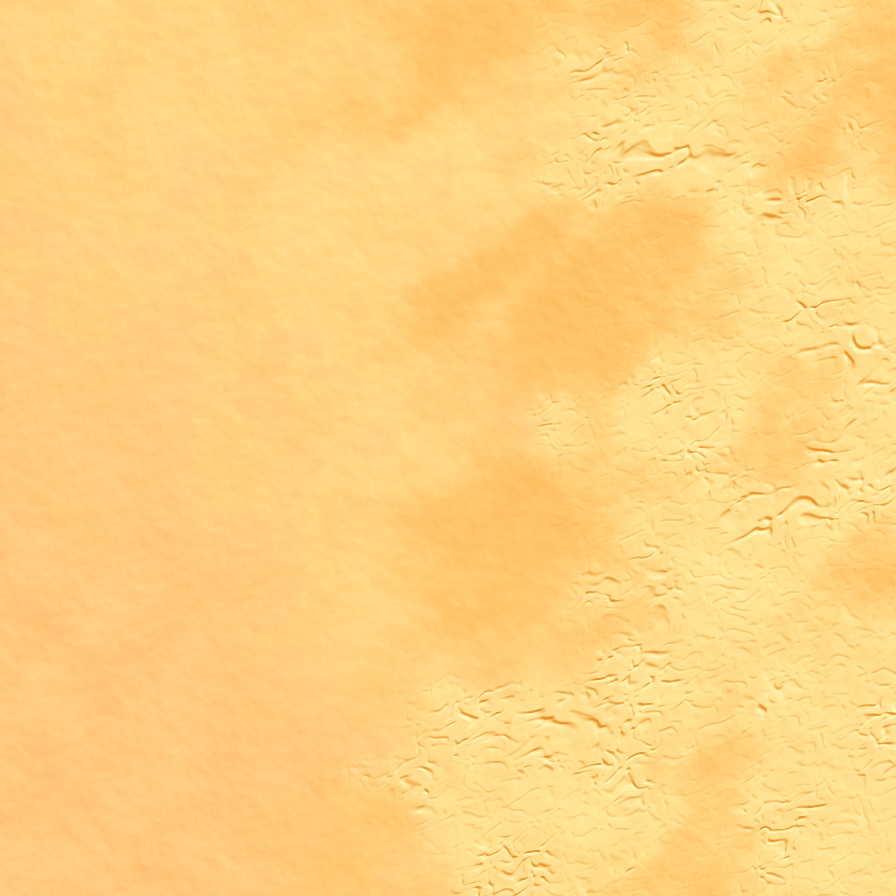
Reproduce this texture procedurally as a WebGL 2 fragment shader.

```glsl
#version 300 es
precision highp float;

// Desert seen from high above: smooth sand plains on the left, a dune field on the right.
// Broad tones come from fractal gradient noise; the dunes are a noise height field,
// steepened on the lee side and lit by its slope along the light.

uniform vec2 u_resolution;
out vec4 fragColor;

const vec3 SAND      = vec3(1.00, 0.832, 0.510);
const vec3 CREAM     = vec3(1.00, 0.882, 0.570);
const vec3 PEACH     = vec3(1.00, 0.782, 0.495);
const vec3 HOLLOW    = vec3(1.00, 0.765, 0.405);
const vec3 HIGHLIGHT = vec3(1.00, 0.970, 0.720);
const vec3 SHADE     = vec3(0.92, 0.580, 0.170);

const vec2  LIGHT        = vec2(0.447, 0.894);  // unit vector, from lit to shaded side
const vec2  CREST        = vec2(0.927, 0.375);  // unit vector along the crests
const float SMALL_DUNES  = 118.0;               // dunes across the canvas
const float LARGE_DUNES  = 66.0;
const float DUNE_STRETCH = 0.70;                // below 1 lengthens the crests
const float LEE_STEEPEN  = 0.40;
const float SLOPE_STEP   = 0.0014;
const float GRAIN        = 0.085;
const float MOTTLE       = 0.060;

vec2 gradientAt(vec2 cell) {
    vec3 h = fract(cell.xyx * vec3(0.1031, 0.1030, 0.0973));
    h += dot(h, h.yzx + 33.33);
    float angle = 6.2832 * fract((h.x + h.y) * h.z);
    return vec2(cos(angle), sin(angle));
}

float noise(vec2 p) {
    vec2 i = floor(p), f = p - i;
    vec2 w = f * f * f * (f * (f * 6.0 - 15.0) + 10.0);
    vec2 e = vec2(0.0, 1.0);
    float low  = mix(dot(gradientAt(i), f), dot(gradientAt(i + e.yx), f - e.yx), w.x);
    float high = mix(dot(gradientAt(i + e), f - e), dot(gradientAt(i + 1.0), f - 1.0), w.x);
    return 1.4 * mix(low, high, w.y);
}

float fbm(vec2 p) {
    float sum = 0.0, amplitude = 0.5;
    for (int i = 0; i < 5; i++) {
        sum += amplitude * noise(p);
        p = mat2(1.6, 1.2, -1.2, 1.6) * p + 11.7;
        amplitude *= 0.5;
    }
    return sum;
}

// Separate mounds with a steep lee side; the warp turns their crests about
float duneHeight(vec2 p, float frequency) {
    vec2 q = frequency * vec2(dot(p, CREST) * DUNE_STRETCH, dot(p, vec2(-CREST.y, CREST.x)));
    q += 1.4 * vec2(noise(q * 0.4 + 5.3), noise(q * 0.4 + 17.9));
    float lean = noise(q);
    return smoothstep(-0.05, 0.65, noise(q - vec2(0.12, LEE_STEEPEN) * lean));
}

// Positive on slopes facing the light, negative on lee slopes
float duneSlope(vec2 p, float frequency) {
    vec2 d = LIGHT * SLOPE_STEP;
    return duneHeight(p + d, frequency) - duneHeight(p - d, frequency);
}

void main() {
    vec2 p = gl_FragCoord.xy / u_resolution;

    // Winding border of the dune field
    float edge = 0.60 + 0.09 * cos(7.0 * (p.y - 0.6));
    float inside = p.x - edge;

    // Plains: cream and peach drifts with ragged patches
    float drift = fbm(p * 3.0 + 4.1);
    float detail = fbm(p * 13.0 + 31.0);
    vec3 color = mix(SAND, CREAM, 0.3 * smoothstep(-0.1, 0.35, drift + 0.3 * (p.y - 0.5)));
    float warmth = 0.65 - 0.65 * p.y - p.x + 0.6 * drift + 0.35 * detail;
    color = mix(color, PEACH, 0.9 * smoothstep(-0.12, 0.35, warmth));
    float patches = fbm(p * 5.0 + 52.0) + 0.4 * detail;
    color = mix(color, PEACH, 0.5 * smoothstep(0.14, 0.32, patches));

    // Soft orange hollows, strongest just outside the border
    vec2 slanted = mat2(0.82, -0.57, 0.57, 0.82) * p;
    float nearEdge = (inside + 0.07) / 0.13;
    float basin = fbm(slanted * vec2(3.6, 5.4) + 8.6) + 0.22 * exp(-nearEdge * nearEdge);
    float hollow = smoothstep(-0.04, 0.36, basin) * smoothstep(0.18, 0.55, p.x);

    // Dune field and its clusters
    float field = smoothstep(-0.05, 0.09, inside + 0.3 * fbm(p * 5.0 + 71.0));
    color = mix(color, CREAM, 0.9 * field);
    color = mix(color, HOLLOW, 0.9 * hollow);
    float open = field * (1.0 - smoothstep(0.15, 0.65, hollow));
    float cluster = open * smoothstep(0.02, 0.22, fbm(p * 8.0 + 23.0) + 0.03);
    float big = cluster * smoothstep(0.0, 0.16, fbm(p * 8.0 + 90.0) + 0.5 * (p.x - 0.75));

    float slope = duneSlope(p, SMALL_DUNES) * (0.10 * field + 0.14 * open + 0.65 * cluster) * (1.0 - big);
    slope += 1.3 * duneSlope(p, LARGE_DUNES) * big;
    color = mix(color, HIGHLIGHT, clamp(1.5 * slope, 0.0, 0.95));
    color = mix(color, SHADE, clamp(-1.3 * slope, 0.0, 0.95));

    // Faint relief and mottling over all the sand
    float relief = fbm(p * 48.0) - fbm((p - 0.004 * LIGHT) * 48.0);
    color += (GRAIN * relief + MOTTLE * detail) * vec3(0.1, 0.75, 1.0);

    fragColor = vec4(clamp(color, 0.0, 1.0), 1.0);
}
```
